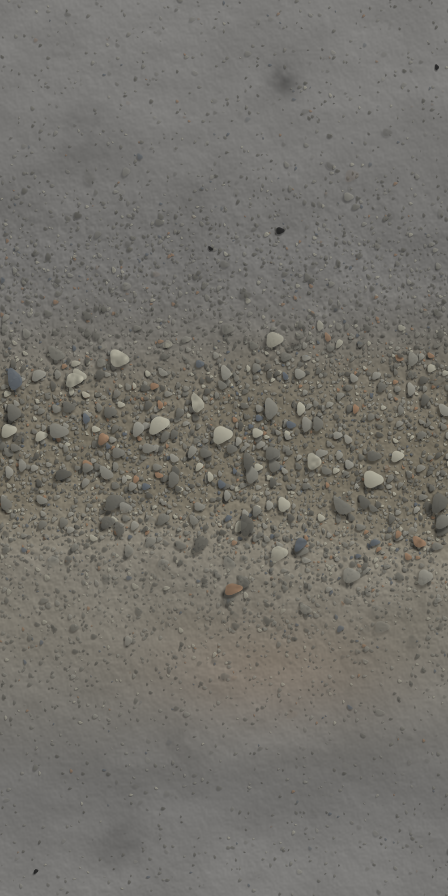
A Shadertoy shader for this texture:

```glsl
// Worn asphalt with a horizontal belt of exposed gravel across the middle.
// A banded tone profile is embossed with value noise, then scattered with
// jittered, lit and shadowed stones drawn from fine grit to coarse pebbles.
#define BELT_CENTER 0.98
#define BELT_HALF 0.24
#define FINE_CELLS 105.0
#define LAYER_RATIO 0.65
#define STONE_LAYERS 5
#define GRAIN_SMOOTH 0.13
#define GRAIN_ROUGH 0.34
#define SHADOW_DEPTH 0.40
#define LIGHT_DIR vec2(0.55, 0.83)

// Integer hash giving three values in 0..1
vec3 hash3(vec2 cell, int seed) {
    uvec3 v = uvec3(ivec3(ivec2(cell), seed) + 4096);
    v = v * 1664525u + 1013904223u;
    v.x += v.y * v.z; v.y += v.z * v.x; v.z += v.x * v.y;
    v ^= v >> 16u;
    v.x += v.y * v.z; v.y += v.z * v.x; v.z += v.x * v.y;
    return vec3(v >> 8u) / 16777216.0;
}

float noise(vec2 p) {
    vec2 i = floor(p), f = fract(p);
    f = f * f * (3.0 - 2.0 * f);
    float low = mix(hash3(i, 91).x, hash3(i + vec2(1, 0), 91).x, f.x);
    float high = mix(hash3(i + vec2(0, 1), 91).x, hash3(i + vec2(1, 1), 91).x, f.x);
    return mix(low, high, f.y);
}

float grain(vec2 p) {
    return 0.5 * noise(p * 62.0) + 0.35 * noise(p * 121.0 + 7.0) + 0.25 * noise(p * 213.0 + 31.0);
}

// Brightness from the bottom edge (0) to the top edge (2)
float bandTone(float y) {
    float tone[9] = float[9](0.478, 0.432, 0.457, 0.468, 0.425, 0.438, 0.440, 0.468, 0.472);
    float s = clamp(y * 4.0, 0.0, 7.999);
    int i = int(s);
    return mix(tone[i], tone[i + 1], smoothstep(0.0, 1.0, fract(s)));
}

// Mineral colour: mostly grey, sometimes pale, rusty or bluish
vec3 mineral(float pick, float shade) {
    vec3 c = vec3(0.45, 0.445, 0.415) * mix(0.76, 1.24, shade);
    c = mix(c, vec3(0.64, 0.63, 0.57), step(0.83, pick));
    c = mix(c, vec3(0.56, 0.45, 0.36), step(0.92, pick));
    return mix(c, vec3(0.36, 0.385, 0.41), step(0.96, pick));
}

// One irregular stone with a cast shadow and a lit side
void paintStone(inout vec3 col, vec2 d, float radius, float turn, vec3 tint, float opacity) {
    float px = 0.8 / iResolution.x, a = turn * 6.2832;
    mat2 spin = mat2(cos(a), -sin(a), sin(a), cos(a));
    float squash = 1.15 + 0.55 * fract(turn * 7.3);
    vec2 q = spin * d * vec2(1.0, squash);
    vec2 s = spin * (d + LIGHT_DIR * radius * 0.38) * vec2(1.0, squash);
    float edge = radius * (1.0 + 0.13 * cos(3.0 * atan(q.y, q.x + 1e-5) + a * 3.0));
    float shadow = 1.0 - smoothstep(-px, px + radius * 0.35, length(s) - edge);
    float body = 1.0 - smoothstep(-px, px, length(q) - edge);
    float lit = 1.0 + 0.17 * dot(d / radius, LIGHT_DIR);
    col *= 1.0 - SHADOW_DEPTH * shadow * opacity;
    col = mix(col, tint * lit, body * opacity);
}

void mainImage(out vec4 fragColor, in vec2 fragCoord) {
    vec2 p = fragCoord / iResolution.x;
    p.y = fragCoord.y / iResolution.y * 2.0;

    // Wavy band masks
    float wave = p.y + 0.09 * (noise(p * vec2(3.0, 6.0)) - 0.5);
    float belt = 1.0 - smoothstep(BELT_HALF * 0.55, BELT_HALF * 1.3, abs(wave - BELT_CENTER));
    float rough = smoothstep(0.3, 0.78, wave) * (1.0 - smoothstep(1.3, 1.72, wave));

    // Ground tone, warmth and broad mottling
    float tone = bandTone(p.y) + 0.03 * (noise(p * vec2(5.0, 11.0)) - 0.5)
               + 0.03 * (noise(p * vec2(14.0, 26.0)) - 0.5);
    tone += 0.022 * exp(-pow((wave - 0.76) / 0.05, 2.0));
    float warmth = 0.006 + 0.022 * smoothstep(0.2, 0.65, p.y) * (1.0 - smoothstep(1.0, 1.45, p.y)) + 0.012 * belt;
    vec3 col = tone + warmth * vec3(0.8, 0.2, -1.2);
    float blush = exp(-dot((p - vec2(0.6, 0.5)) * vec2(4.0, 9.0), (p - vec2(0.6, 0.5)) * vec2(4.0, 9.0)));
    col += blush * vec3(0.025, 0.004, -0.008);

    // Soft stains: position, radius, strength
    vec4 stains[4] = vec4[4](vec4(0.63, 1.82, 0.035, 0.20), vec4(0.19, 1.71, 0.07, 0.09),
                             vec4(0.27, 0.11, 0.05, 0.12), vec4(0.40, 0.35, 0.05, 0.08));
    for (int i = 0; i < 4; i++) {
        float r = length(p - stains[i].xy) / stains[i].z;
        col *= 1.0 - stains[i].w * exp(-r * r) * (0.5 + noise(p * 55.0));
    }

    // Embossed grain
    float relief = grain(p) - grain(p + LIGHT_DIR * 0.005);
    col *= 1.0 + relief * mix(GRAIN_SMOOTH, GRAIN_ROUGH, max(rough * 0.8, belt));

    // Scattered stones, fine to coarse
    float cells = FINE_CELLS;
    for (int layer = 0; layer < STONE_LAYERS; layer++) {
        float size = float(layer) / float(STONE_LAYERS - 1);
        float density = mix(0.10 + 0.35 * rough, 0.03 * rough, sqrt(size)) + belt * mix(0.25, 0.36, size);
        vec2 home = floor(p * cells);
        for (int k = 0; k < 9; k++) {
            vec2 cell = home + vec2(k % 3 - 1, k / 3 - 1);
            vec3 h = hash3(cell, layer), g = hash3(cell, layer + 20);
            vec2 d = p - (cell + 0.2 + 0.6 * h.xy) / cells;
            float radius = mix(0.20, 0.48, g.x * g.x) / cells;
            float present = smoothstep(0.0, 0.06, density - h.z);
            if (present > 0.0) paintStone(col, d, radius, g.y, mineral(g.z, fract(g.x * 17.0)), present * mix(0.6, 0.9, belt));
        }
        cells *= LAYER_RATIO;
    }

    // Landmark pebbles and pits: position, radius, mineral pick (negative is a pit)
    vec4 marks[12] = vec4[12](vec4(0.165, 1.152, 0.020, 0.85), vec4(0.265, 1.20, 0.022, 0.86),
        vec4(0.44, 1.10, 0.021, 0.87), vec4(0.23, 1.02, 0.014, 0.94), vec4(0.52, 0.685, 0.020, 0.93),
        vec4(0.935, 0.79, 0.016, 0.94), vec4(0.70, 0.97, 0.018, 0.88), vec4(0.67, 0.785, 0.017, 0.98),
        vec4(0.625, 1.485, 0.009, -1.0), vec4(0.47, 1.445, 0.006, -1.0),
        vec4(0.975, 1.85, 0.006, -1.0), vec4(0.08, 0.055, 0.006, -1.0));
    for (int i = 0; i < 12; i++) {
        vec4 m = marks[i];
        vec3 tint = m.w < 0.0 ? vec3(0.13) : mineral(m.w, 0.5) * (0.85 + 0.25 * noise(p * 110.0));
        paintStone(col, p - m.xy, m.z, fract(float(i) * 0.37 + 0.06), tint, 0.85);
    }
    fragColor = vec4(clamp(col, 0.0, 1.0), 1.0);
}
```
